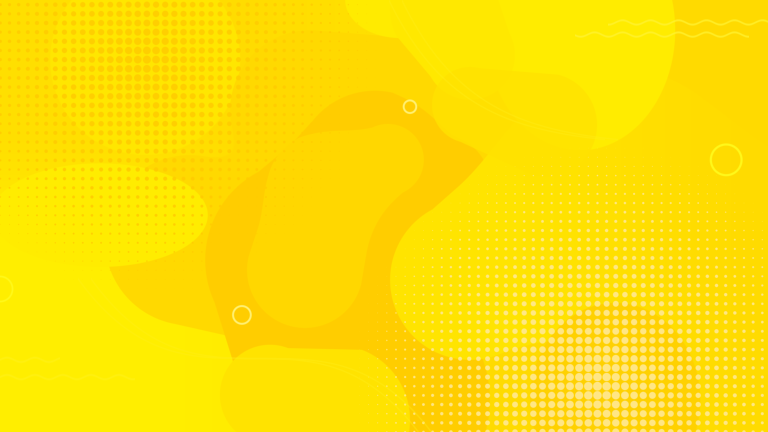
Reproduce this background procedurally as a Shadertoy shader.

```glsl
// Layered yellow liquid blobs with halftone dots, rings and thin wavy lines.

// Capsule whose radius runs from a.z to b.z
float taper(vec2 p, vec3 a, vec3 b) {
    vec2 axis = b.xy - a.xy;
    float t = clamp(dot(p - a.xy, axis) / dot(axis, axis), 0.0, 1.0);
    return length(p - a.xy - t * axis) - mix(a.z, b.z, t);
}

float ellipse(vec2 p, vec2 center, vec2 radii) {
    vec2 q = (p - center) / radii;
    return (length(q) - 1.0) * length(q) / max(length(q / radii), 0.001);
}

float smoothUnion(float a, float b, float k) {
    float h = max(k - abs(a - b), 0.0) / k;
    return min(a, b) - h * h * k * 0.25;
}

float fill(float d) {
    float aa = 0.8 / iResolution.y;
    return 1.0 - smoothstep(-aa, aa, d);
}

float stroke(float d, float width) {
    return fill(abs(d) - 0.5 * width);
}

// Square grid of dots that shrink away from a focus
float halftone(vec2 p, vec2 focus, float maxRadius, float reach) {
    const float pitch = 0.0212;
    vec2 cell = floor((p - focus) / pitch + 0.5) * pitch;
    float radius = maxRadius * (1.0 - length(cell) / reach);
    return fill(length(p - focus - cell) - radius) * smoothstep(0.0, 0.0018, radius);
}

// Horizontal ripple between two x limits
float ripple(vec2 p, float y, float x0, float x1) {
    float d = p.y - y - 0.005 * sin(p.x * 97.0);
    return stroke(d * 0.9, 0.004) * step(x0, p.x) * step(p.x, x1);
}

void mainImage(out vec4 fragColor, in vec2 fragCoord) {
    vec2 p = fragCoord / iResolution.y;

    // Background: only the green channel separates lemon from amber
    float green = mix(0.935, 0.855, smoothstep(0.3, 1.3, p.x));
    green -= 0.06 * smoothstep(0.4, 0.7, p.y) * (1.0 - smoothstep(0.5, 1.0, p.x));
    green = mix(green, 0.9, fill(length(p - vec2(0.336, 0.861)) - 0.22));

    // Wide amber band
    float band = smoothUnion(
        taper(p, vec3(0.718, 0.745, 0.185), vec3(0.995, 0.734, 0.174)),
        taper(p, vec3(0.44, 0.444, 0.197), vec3(0.694, 0.398, 0.208)), 0.08);
    green = mix(green, 0.85, fill(band));
    green = mix(green, 0.92, fill(ellipse(p, vec2(0.926, 1.0), vec2(0.127, 0.088))));
    green = mix(green, 0.925, fill(ellipse(p, vec2(0.231, 0.502), vec2(0.25, 0.12))));

    // Deep amber core and the kidney inside it
    vec3 coreTop = vec3(0.868, 0.606, 0.174);
    vec3 coreMid = vec3(0.706, 0.398, 0.231);
    float core = min(taper(p, coreTop, coreMid),
        taper(p, coreMid, vec3(0.856, 0.074, 0.278)));
    core = smoothUnion(core, taper(p, coreTop, vec3(1.019, 0.572, 0.116)), 0.04);
    green = mix(green, 0.805, fill(core));
    vec3 kidneyMid = vec3(0.752, 0.56, 0.12);
    float kidney = smoothUnion(
        taper(p, vec3(0.898, 0.63, 0.083), kidneyMid),
        taper(p, kidneyMid, vec3(0.706, 0.375, 0.134)), 0.06);
    green = mix(green, 0.845, fill(kidney));

    // Right-hand body
    vec3 bodyMid = vec3(1.435, 0.537, 0.278);
    float body = smoothUnion(
        taper(p, vec3(1.088, 0.352, 0.185), bodyMid),
        taper(p, bodyMid, vec3(1.713, 0.306, 0.347)), 0.1);
    green = mix(green, mix(0.895, 0.86, smoothstep(1.1, 1.75, p.x)), fill(body));

    // Bright drops along the top, lower drop, and the dark hump
    green = mix(green, 0.925, fill(ellipse(p, vec2(1.343, 0.93), vec2(0.22, 0.278))));
    green = mix(green, 0.91, fill(taper(p, vec3(1.03, 0.977, 0.127), vec3(1.088, 0.873, 0.104))));
    green = mix(green, 0.885, 0.8 * fill(taper(p, vec3(1.088, 0.757, 0.088), vec3(1.262, 0.711, 0.12))));
    green = mix(green, 0.89, fill(taper(p, vec3(0.625, 0.086, 0.116), vec3(0.775, 0.028, 0.174))));
    green = mix(green, 0.82, fill(ellipse(p, vec2(1.424, 0.074), vec2(0.197, 0.225))));
    vec3 color = vec3(1.0, green, 0.0);

    // Halftone fields
    color = mix(color, vec3(1.0, 0.8, 0.0), 0.9 * halftone(p, vec2(0.34, 0.862), 0.0092, 0.56));
    color = mix(color, vec3(1.0, 0.91, 0.58), 0.9 * halftone(p, vec2(1.383, 0.106), 0.0102, 0.58));

    // Paired thin curves
    float lines = 0.0;
    for (int i = 0; i < 2; i++) {
        float x = p.x - 0.03 * float(i);
        float decay = 0.34 * exp(-6.0 * (x - 0.9));
        float upper = (p.y - 0.66 - decay) / sqrt(1.0 + 36.0 * decay * decay);
        lines += stroke(upper, 0.003) * step(0.9, x) * step(x, 1.4);
        float c = x - 0.58;
        float lower = (p.y - 0.17 + 2.9 * c * c * c) / sqrt(1.0 + 75.0 * c * c * c * c);
        lines += stroke(lower, 0.003) * step(0.18, x) * step(x, 0.98);
    }
    color = mix(color, vec3(1.0, 0.93, 0.1), 0.4 * min(lines, 1.0));

    // Ripples and rings
    float ripples = ripple(p, 0.948, 1.407, 1.78) + ripple(p, 0.92, 1.33, 1.733);
    ripples += 0.4 * (ripple(p, 0.167, 0.0, 0.14) + ripple(p, 0.127, 0.0, 0.312));
    color = mix(color, vec3(1.0, 0.95, 0.2), 0.75 * ripples);
    float paleRings = stroke(length(p - vec2(0.949, 0.753)) - 0.0145, 0.0045)
        + stroke(length(p - vec2(0.56, 0.271)) - 0.0205, 0.0045);
    float lemonRings = stroke(length(p - vec2(1.681, 0.63)) - 0.0355, 0.005)
        + stroke(length(p - vec2(0.0, 0.331)) - 0.029, 0.004);
    color = mix(color, vec3(1.0, 0.94, 0.45), paleRings);
    color = mix(color, vec3(1.0, 0.97, 0.1), lemonRings);

    fragColor = vec4(color, 1.0);
}
```
